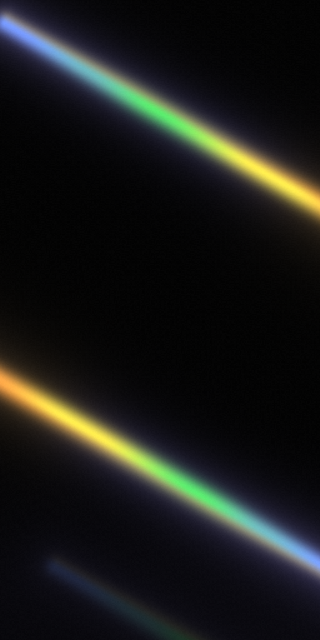
A Shadertoy shader for this background:

```glsl
// Draws soft diagonal prism beams, blue through green to orange, on near black.

float hash(vec2 p) {
    return fract(sin(dot(p, vec2(127.1, 311.7))) * 43758.5453);
}

// Colour along a beam, from its blue tip to its orange tail
vec3 spectrum(float t) {
    vec3 c = mix(vec3(0.46, 0.60, 1.0), vec3(0.42, 0.72, 0.74), smoothstep(0.05, 0.32, t));
    c = mix(c, vec3(0.34, 0.92, 0.42), smoothstep(0.30, 0.54, t));
    c = mix(c, vec3(1.0, 0.93, 0.30), smoothstep(0.56, 0.90, t));
    return mix(c, vec3(1.0, 0.66, 0.28), smoothstep(1.02, 1.27, t));
}

// One beam leaving its tip along a direction; its left side is warmer
vec3 beam(vec2 p, vec2 tip, vec2 dir) {
    vec2 q = p - tip;
    float along = dot(q, dir);
    float side = dot(q, vec2(-dir.y, dir.x));
    float dist = length(vec2(min(along, 0.0), side));
    float tail = smoothstep(0.7, 1.2, along);

    // Core with a warm fringe
    vec3 fringe = mix(vec3(0.82, 0.72, 0.40), vec3(1.0, 0.62, 0.24), tail);
    vec3 light = mix(spectrum(along), fringe, 0.75 * smoothstep(-0.004, 0.034, side));
    float width = mix(0.029, 0.037, smoothstep(0.0, 0.5, along));
    float core = exp(-pow(dist / width, 2.0));

    // Violet halo that turns brown towards the tail
    vec3 haloColor = mix(vec3(0.31, 0.29, 0.50), vec3(0.34, 0.27, 0.19), tail);
    vec3 halo = haloColor * exp(-dist / mix(0.062, 0.078, tail));
    return mix(halo, light, core);
}

void mainImage(out vec4 fragColor, in vec2 fragCoord) {
    vec2 p = fragCoord / iResolution.xy * vec2(1.0, 2.0);
    vec2 dir = normalize(vec2(0.867, -0.5));

    // Dark ground, faintly violet at the bottom
    vec3 color = vec3(0.012) + vec3(0.018, 0.016, 0.032) * smoothstep(0.7, 0.1, p.y);

    // Two bright beams in opposite directions and a dim echo
    color += beam(p, vec2(0.018, 1.928), dir);
    color += beam(p, vec2(1.087, 0.184), -dir);
    color += 0.2 * beam(p, vec2(0.175, 0.229), dir);

    // Fine grain
    color += 0.014 * (hash(floor(p * 256.0)) - 0.5);
    fragColor = vec4(clamp(color, 0.0, 1.0), 1.0);
}
```
